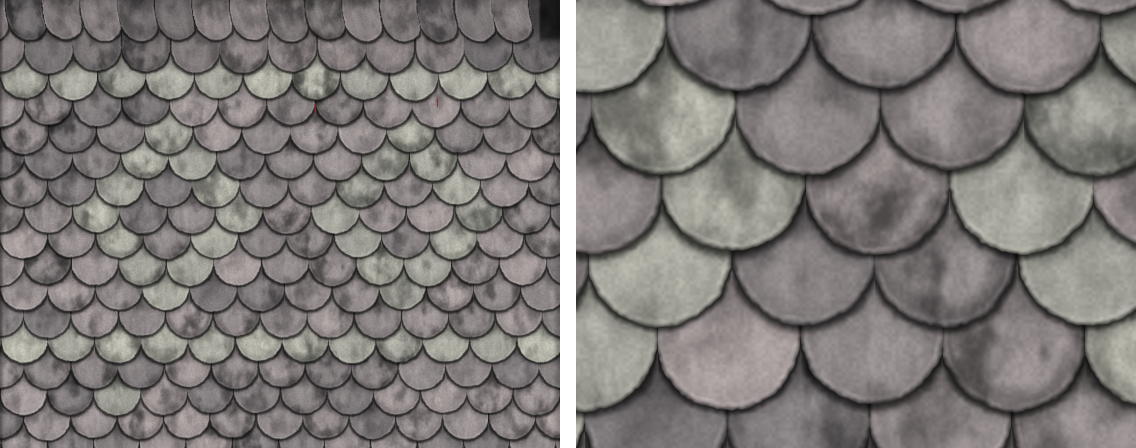
Left: the whole. Right: its middle third, enlarged.
Reproduce this texture procedurally as a Shadertoy shader.

```glsl
// Weathered fish-scale slates: rows of round-ended tiles painted from the bottom
// row up, so that each row overlaps and shades the next one. Pale grey-green
// slates form two bands and two diamonds among the purple-grey ones.

float hash(vec2 p) {
    vec3 q = fract(p.xyx * vec3(0.1031, 0.1030, 0.0973));
    q += dot(q, q.yzx + 33.33);
    return fract((q.x + q.y) * q.z);
}

float noise(vec2 p) {
    vec2 i = floor(p), f = fract(p);
    f = f * f * (3.0 - 2.0 * f);
    return mix(mix(hash(i), hash(i + vec2(1, 0)), f.x),
               mix(hash(i + vec2(0, 1)), hash(i + vec2(1, 1)), f.x), f.y);
}

float fbm(vec2 p) {
    float sum = 0.0, amp = 0.53;
    for (int i = 0; i < 4; i++) {
        sum += amp * noise(p);
        p = mat2(1.6, 1.2, -1.2, 1.6) * p + 7.3;
        amp *= 0.5;
    }
    return sum;
}

// Pale slates: two full rows, two diamond outlines and a few strays
bool isPale(float row, float halfColumn, float chance) {
    float diamond = abs(abs(halfColumn - 11.0) - 5.0) + abs(row - 7.0);
    return row == 2.0 || row == 12.0 || abs(diamond - 3.0) < 0.5
        || (row > 12.0 && chance > 0.97);
}

// Surface of one slate; q is measured from its lowest point, d from its outline
vec3 slate(vec2 id, vec2 q, float d) {
    float tone = hash(id + 41.7), wear = hash(id + 83.1);
    bool pale = isPale(id.x, id.y, hash(id + 17.9));
    vec3 col = pale ? mix(vec3(0.62, 0.62, 0.59), vec3(0.71, 0.71, 0.665), tone)
                    : mix(vec3(0.50, 0.48, 0.485), vec3(0.65, 0.61, 0.61), tone);
    if (id.x < 2.0) col *= 0.87;

    vec2 s = q + id * vec2(5.3, 3.7) + 20.0;
    float mottle = fbm(s * vec2(5.0, 4.0));
    float streak = noise(vec2(s.x + 0.3 * q.x * q.y, s.y) * vec2(17.0, 3.0) + mottle * 2.0);
    col *= 0.86 + 0.24 * mottle + 0.1 * streak;

    // Soot fanning out below the joint above, soft blotches and a damp lower band
    float joint = smoothstep(-0.4, -1.0, q.y + 0.5 * abs(q.x) + 0.4 * (mottle - 0.5));
    float blotch = smoothstep(0.42, 0.85, fbm(s * vec2(3.5, 2.5) + 31.0));
    float rim = smoothstep(-0.2, -0.02, d + 0.3 * (mottle - 0.5));
    col *= 1.0 - (0.22 + 0.25 * hash(id + 61.3)) * joint;
    col *= 1.0 - (0.15 + 0.4 * wear) * blotch;
    col *= 1.0 - (0.04 + 0.3 * wear * wear) * rim;

    // Fine grain, chipped light lip and thin dark outline
    col *= 0.95 + 0.1 * noise(s * 40.0);
    col += 0.08 * smoothstep(0.022, 0.0, abs(d + 0.042)) * noise(s * 14.0);
    return col * mix(1.0, 0.55, smoothstep(-0.03, 0.0, d));
}

void mainImage(out vec4 fragColor, in vec2 fragCoord) {
    // One unit is about one slate; y runs down from the top edge
    float pixel = 11.815 / iResolution.x;
    vec2 p = vec2(fragCoord.x, iResolution.y - fragCoord.y) * pixel;
    vec3 col = vec3(0.17, 0.155, 0.16);

    for (int i = 17; i >= 0; i--) {
        float row = float(i), odd = mod(row, 2.0), n = row - 2.0;
        bool ridge = i == 0;
        float bottom = ridge ? 0.86 : 2.092 + 0.568 * n - 0.00123 * n * n;
        if (abs(p.y - bottom + 0.6) > 0.95) continue;

        // The ridge row is narrower and leans slightly to the right
        float pitch = ridge ? 0.79 : 1.035 - 0.0037 * row;
        float x = p.x - (ridge ? 0.5 + 0.13 * smoothstep(0.1, 0.9, p.y) : 0.508);
        float column = round(x / pitch - 0.5 * odd);
        if (ridge && column > 13.0) continue;

        vec2 id = vec2(row, 2.0 * column + odd);
        vec2 q = vec2(x - 0.5 * id.y * pitch, p.y - bottom);
        q += (vec2(hash(id + 5.0), hash(id + 9.0)) - 0.5) * vec2(0.03, 0.07);

        // Round end below straight sides, with a rough cut
        float radius = 0.5 * pitch;
        float d = length(vec2(q.x, max(q.y + radius, 0.0))) - radius - 0.008;
        d += 0.02 * (noise(p * 9.0 + row) - 0.5) + 0.012 * (noise(p * 28.0) - 0.5);

        // Narrow contact shadow and a faint wide one, heaviest below the tip
        float under = smoothstep(-0.5, -0.1, q.y);
        float reach = 0.025 + (0.03 + 0.035 * hash(id + 2.0)) * under;
        col *= mix(0.34, 1.0, smoothstep(0.0, reach, d));
        col *= mix(0.84, 1.0, smoothstep(0.0, 0.16, d));
        col = mix(col, slate(id, q, d), smoothstep(pixel, -pixel, d));
    }

    // Two small red scratches
    for (int i = 0; i < 2; i++) {
        vec2 s = abs(p - vec2(6.65 + 2.58 * float(i), 2.28));
        float mark = smoothstep(0.025, 0.008, s.x) * smoothstep(0.24, 0.18, s.y);
        col = mix(col, vec3(0.5, 0.16, 0.17), 0.8 * mark * smoothstep(0.4, 0.6, noise(p * 14.0)));
    }

    // Dark open corner and shaded side edges
    col *= 1.0 - 0.6 * smoothstep(11.35, 11.42, p.x) * smoothstep(0.95, 0.75, p.y);
    col *= mix(0.65, 1.0, smoothstep(0.0, 0.1, p.x));
    col *= mix(0.8, 1.0, smoothstep(11.815, 11.65, p.x));
    fragColor = vec4(col, 1.0);
}
```
